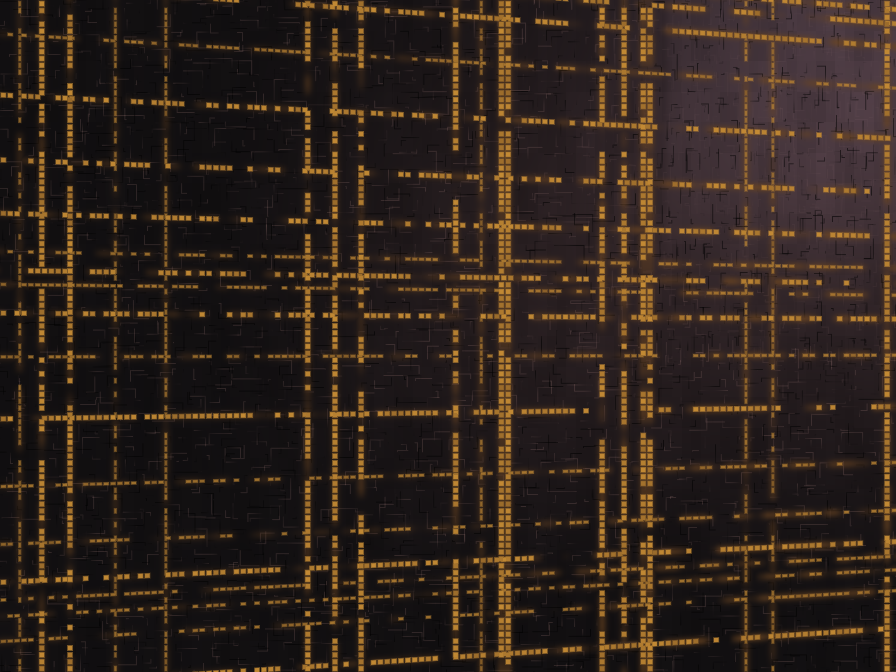
Write a Shadertoy shader that draws this pattern.

```glsl
// A dark wall engraved with fine circuit grooves and crossed by strands of
// small amber squares. Columns come in groups of three; rows converge to the
// right. Gradient noise switches runs of squares on and off along each strand.

const float PITCH = 0.0102;   // spacing of the squares, canvas height = 1

float hash(vec2 p) {
    vec3 q = fract(p.xyx * 0.1031);
    q += dot(q, q.yzx + 33.33);
    return fract((q.x + q.y) * q.z);
}

vec2 gradientAt(vec2 cell) {
    float angle = 6.2832 * hash(cell + 17.0);
    return vec2(cos(angle), sin(angle));
}

float gradientNoise(vec2 p) {
    vec2 i = floor(p), f = fract(p), e = vec2(0, 1);
    vec2 u = f * f * f * (f * (f * 6.0 - 15.0) + 10.0);
    float low = mix(dot(gradientAt(i), f), dot(gradientAt(i + e.yx), f - e.yx), u.x);
    float high = mix(dot(gradientAt(i + e), f - e), dot(gradientAt(i + 1.0), f - 1.0), u.x);
    return mix(low, high, u.y);
}

// One strand: x = coverage of its squares, y = halo, z = tint of the square
vec3 strand(float across, float along, float id, float lanes, float halfWidth, float fill, float px) {
    if (abs(across) > 0.035) return vec3(0);
    vec2 q = vec2(across / PITCH + 0.5 * lanes, along / PITCH);
    vec2 cell = floor(q), local = abs(fract(q) - 0.5);
    float pick = hash(cell + vec2(id * 13.0, id * 5.0));
    float run = gradientNoise(vec2(cell.y * 0.27, id * 3.7 + 0.4)) * 1.1 + fill;
    float lit = step(0.0, run + (pick - 0.5) * 0.75);
    lit *= step(0.0, cell.x) * step(cell.x, lanes - 0.5);
    float edge = max(local.x - halfWidth, local.y - 0.38) * PITCH;
    float soft = px + 0.0008;
    float square = lit * clamp(0.5 - edge / soft, 0.0, 1.0);
    float softRun = gradientNoise(vec2(q.y * 0.27, id * 3.7 + 0.4)) * 1.1 + fill;
    float reach = max(abs(across) - 0.5 * (lanes - 1.0) * PITCH, 0.0) / 0.0068;
    float halo = exp(-reach * reach) * smoothstep(-0.35, 0.3, softRun);
    return vec3(square, halo, pick);
}

// Coverage of one L-shaped groove per grid cell
float groove(vec2 p, vec2 size, float seed, float px) {
    vec2 id = floor(p / size) + seed * 31.0, f = fract(p / size);
    vec2 corner = 0.15 + 0.7 * vec2(hash(id), hash(id + 7.1));
    vec2 tip = vec2(hash(id + 3.3), hash(id + 11.7));
    vec2 middle = 0.5 * (corner + tip), reach = 0.5 * abs(tip - corner);
    vec2 beyond = max(abs(f - middle) - reach, 0.0) * size;
    vec2 offset = abs(f - corner) * size;
    float d = min(length(vec2(beyond.x, offset.y)), length(vec2(offset.x, beyond.y)));
    return clamp(0.5 + (0.0006 - d) / px, 0.0, 1.0) * step(0.2, hash(id + 5.9));
}

// Near black at left, warm brown in the middle, plum at upper right
vec3 wall(vec2 p) {
    float band = (p.y - 0.62) / 0.3;
    vec3 color = vec3(0.067, 0.059, 0.065);
    color += vec3(0.06, 0.04, 0.04) * smoothstep(0.25, 0.85, p.x) * exp(-band * band);
    color += vec3(0.03, 0.02, 0.022) * smoothstep(0.3, 0.9, p.x) * smoothstep(0.05, 0.4, p.y);
    float plum = smoothstep(0.72, 1.25, p.x) * smoothstep(0.35, 0.95, p.y);
    color += vec3(0.145, 0.11, 0.13) * plum;
    color += vec3(0.03, 0.024, 0.027) * smoothstep(0.985, 1.0, p.x) * smoothstep(0.5, 0.8, p.y);
    float panels = gradientNoise(floor(p * vec2(70.0, 22.0)) * 0.37);
    return color * (1.0 + 0.2 * panels);
}

void mainImage(out vec4 fragColor, in vec2 fragCoord) {
    float px = 1.0 / iResolution.y;
    vec2 p = fragCoord * px;
    vec3 color = wall(p);

    // Grooves: pale on the dark side, mostly dark strokes on the plum side
    float bright = smoothstep(0.12, 0.22, wall(p).r);
    vec2 size = p.x > 0.95 && p.y > 0.45 ? vec2(0.024, 0.045) : vec2(0.056, 0.038);
    for (int k = 0; k < 8; k++) {
        float layer = float(k);
        float line = groove(p + layer * vec2(0.037, 0.023), size, layer + 1.0, px);
        float visible = smoothstep(-0.3, 0.25, gradientNoise(p * 26.0 + layer * 9.0));
        if (k % 2 == 0) color += vec3(0.14, 0.105, 0.10) * line * visible * (1.0 - 0.8 * bright);
        else color *= 1.0 - 0.62 * line * visible;
    }

    // Columns, in groups of three; some are thin, two are doubled
    vec3 amber = vec3(0);
    float halo = 0.0;
    for (int i = 0; i < 19; i++) {
        if (i % 12 == 5) continue;
        float n = float(i), group = floor(n / 3.0), member = mod(n, 3.0);
        float wide = i == 11 || i == 14 ? 1.0 : 0.0;
        float thin = i % 10 == 0 || i / 3 % 4 == 1 ? 1.0 : 0.0;
        float x = 0.029 + 0.216 * group + 0.037 * member + 0.01 * (hash(vec2(n, 4.0)) - 0.5);
        if (i / 3 == 1) x += 0.04 * member - 0.077;
        float fill = 0.2 + (i == 11 ? 0.22 : 0.0);
        vec3 s = strand(p.x - x, p.y, n + 1.0, 1.0 + wide, mix(0.38, 0.2, thin), fill, px);
        s.xy *= 1.0 - 0.3 * thin;
        if (s.x > amber.x) amber = s;
        halo = max(halo, s.y);
    }

    // Rows, bunched by a wave and narrowing towards the right
    float scale = 1.0 - 0.13 * p.x;
    for (int i = -3; i < 19; i++) {
        float n = float(i);
        float y = -0.487 + 0.061 * n + 0.05 * cos(0.77 * (n - 7.7)) + 0.01 * (hash(vec2(n + 8.0, 2.0)) - 0.5);
        float thin = step(0.55, hash(vec2(n + 8.0, 6.0)));
        vec3 s = strand(p.y - 0.483 - y * scale, p.x, n + 50.0, 1.0, mix(0.35, 0.22, thin), 0.07, px);
        s.xy *= 1.0 - 0.2 * thin;
        if (s.x > amber.x) amber = s;
        halo = max(halo, s.y * mix(0.8, 1.2, smoothstep(0.5, 1.2, p.x)));
    }

    // Brown halo under the amber squares
    color = mix(color, vec3(0.42, 0.27, 0.13), halo * mix(0.4, 0.58, smoothstep(0.3, 1.1, p.x)));
    vec3 gold = mix(vec3(0.62, 0.43, 0.17), vec3(0.79, 0.56, 0.21), amber.z);
    color = mix(color, gold, amber.x * 0.95);
    fragColor = vec4(color, 1.0);
}
```
